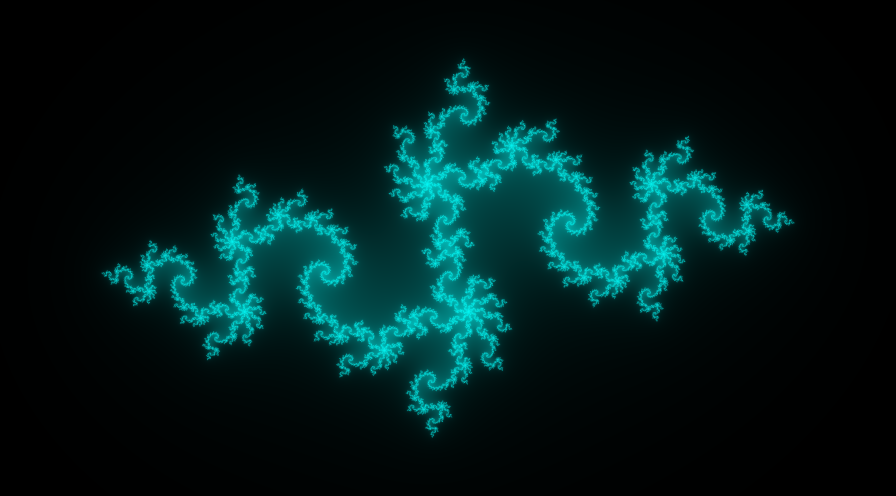
Write a Shadertoy shader that draws this background.

```glsl
const vec2 JULIA_SEED = vec2(-0.835, -0.2321);
const vec3 CYAN = vec3(0.012, 1.0, 0.99);
const float VIEW_WIDTH = 4.0;
const float ESCAPE_RADIUS = 16.0;
const int MAX_STEPS = 180;
const int GRID = 3;

vec2 complexSquare(vec2 z) {
    return vec2(z.x * z.x - z.y * z.y, 2.0 * z.x * z.y);
}

// Continuous escape time of z -> z^2 + seed
float escapeTime(vec2 z, vec2 seed, float radius) {
    for (int i = 0; i < MAX_STEPS; i++) {
        float r2 = dot(z, z);
        if (r2 > radius * radius) {
            return max(float(i) - log2(0.5 * log2(r2)), 0.0);
        }
        z = complexSquare(z) + seed;
    }
    return float(MAX_STEPS);
}

// Dim halo for quick escapes, saturating along the filaments
float glow(float steps, float falloff, float contrast) {
    return 1.0 - exp(-pow(steps / falloff, contrast));
}

vec2 toPlane(vec2 pixel, vec2 size, float viewWidth) {
    return (pixel - 0.5 * size) * viewWidth / size.x;
}

void mainImage(out vec4 fragColor, in vec2 fragCoord) {
    // Average a small grid of samples to smooth the fine detail
    float light = 0.0;
    for (int y = 0; y < GRID; y++) {
        for (int x = 0; x < GRID; x++) {
            vec2 offset = (vec2(x, y) + 0.5) / float(GRID) - 0.5;
            vec2 z = toPlane(fragCoord + offset, iResolution.xy, VIEW_WIDTH);
            light += glow(escapeTime(z, JULIA_SEED, ESCAPE_RADIUS), 36.0, 1.25);
        }
    }
    light /= float(GRID * GRID);

    fragColor = vec4(CYAN * light, 1.0);
}
```
